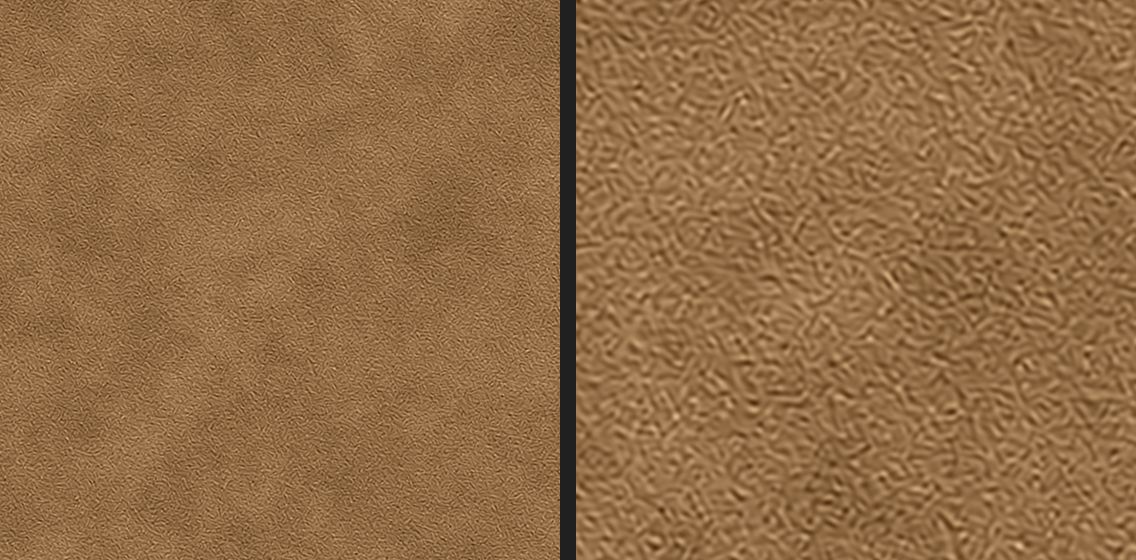
Left, the full canvas; right, a detail of the centre.
This texture is drawn by a three.js fragment shader. Its source:

```glsl
// Tan suede: fine, short diagonal nap over soft, cloudy mottling.
#define NAP_CELLS 102.0      // nap cells across the canvas
#define NAP_WAVES 1.32       // mean grain waves per cell
#define NAP_SPREAD 0.6       // angular scatter of the grains, radians
#define NAP_FALLING 0.66     // share of grains that fall to the right
#define NAP_CONTRAST 0.44
#define MOTTLE_SCALE 5.0     // largest clouds across the canvas
#define MOTTLE_CONTRAST 0.85
#define MID_TAN vec3(0.570, 0.426, 0.272)
#define TAN_RANGE vec3(0.190, 0.180, 0.168)

varying vec2 vUv;

const float TAU = 6.2831853;

vec3 hash3(vec2 p) {
  vec3 q = fract(p.xyx * vec3(0.1031, 0.1030, 0.0973));
  q += dot(q, q.yxz + 33.33);
  return fract((q.xxy + q.yzz) * q.zyx);
}

float valueNoise(vec2 p) {
  vec2 cell = floor(p);
  vec2 f = fract(p);
  f = f * f * (3.0 - 2.0 * f);
  float low = mix(hash3(cell).x, hash3(cell + vec2(1.0, 0.0)).x, f.x);
  float high = mix(hash3(cell + vec2(0.0, 1.0)).x, hash3(cell + 1.0).x, f.x);
  return mix(low, high, f.y);
}

// Layered clouds, centred on zero
float mottle(vec2 p) {
  float sum = 0.0;
  float weight = 0.27;
  for (int i = 0; i < 5; i++) {
    sum += weight * (valueNoise(p) - 0.5);
    p = mat2(1.6, 1.2, -1.2, 1.6) * p + 17.3;
    weight *= 0.92;
  }
  return sum;
}

// One short wave packet, tilted along either diagonal
float grain(vec2 offset, vec3 shape, float phase) {
  float lean = shape.x < NAP_FALLING ? 0.96 : 2.18;
  float angle = lean + NAP_SPREAD * (shape.y * 2.0 - 1.0);
  float waves = NAP_WAVES * mix(0.75, 1.25, shape.z);
  float across = dot(offset, vec2(cos(angle), sin(angle)));
  return exp(-4.0 * dot(offset, offset)) * cos(TAU * (waves * across + phase));
}

// Cellular sum of randomly placed grains
float nap(vec2 p) {
  vec2 home = floor(p);
  float sum = 0.0;
  for (int y = -1; y <= 1; y++) {
    for (int x = -1; x <= 1; x++) {
      vec2 cell = home + vec2(float(x), float(y));
      for (int k = 0; k < 3; k++) {
        vec2 seed = cell + 131.0 * float(k + 1);
        vec3 place = hash3(seed);
        vec3 shape = hash3(seed + vec2(611.0, 173.0));
        sum += grain(p - cell - place.xy, shape, place.z);
      }
    }
  }
  return sum;
}

void main() {
  float tone = NAP_CONTRAST * nap(vUv * NAP_CELLS);
  tone += MOTTLE_CONTRAST * mottle(vUv * MOTTLE_SCALE + 5.0);
  gl_FragColor = vec4(MID_TAN + TAN_RANGE * tone, 1.0);
}
```
